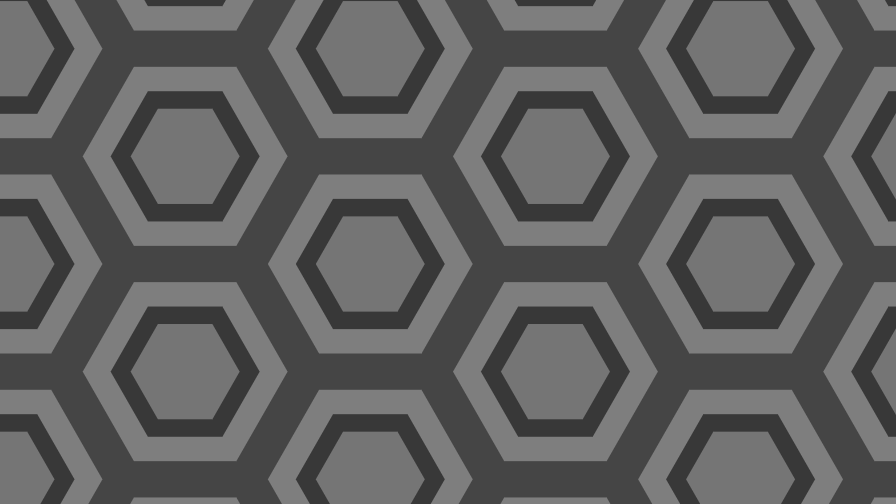
Give the GLSL for this pattern, as a Shadertoy shader.

```glsl
// Staggered grey hexagons, each with a pale band, a dark ring and a mid-grey core.
#define CELL vec2(0.7347, 0.4272)    // spacing of one column pair and one row
#define ORIGIN vec2(0.0, 0.0490)     // centre of the lowest left hexagon
#define BAND_RADIUS 0.1776           // centre to flat side
#define RING_RADIUS 0.1292
#define CORE_RADIUS 0.0945
#define X_STRETCH 1.009              // slight narrowing of the hexagons
#define GROUND_COLOR vec3(0.271)
#define BAND_COLOR vec3(0.494)
#define RING_COLOR vec3(0.218)
#define CORE_COLOR vec3(0.459)

// Distance from the centre, measured toward the sides of a flat-topped hexagon.
float hexRadius(vec2 p) {
    p = abs(p * vec2(X_STRETCH, 1.0));
    return max(p.y, dot(p, vec2(0.8660254, 0.5)));
}

// Offset from the nearest centre of a rectangular lattice.
vec2 repeatCell(vec2 p) {
    return (fract(p / CELL + 0.5) - 0.5) * CELL;
}

// Smoothed coverage of a hexagon with the given radius.
float fillHex(float r, float radius, float pixel) {
    return clamp((radius - r) / pixel + 0.5, 0.0, 1.0);
}

void mainImage(out vec4 fragColor, in vec2 fragCoord) {
    float pixel = 1.0 / iResolution.y;
    vec2 p = fragCoord * pixel - ORIGIN;

    // Two interleaved lattices form the staggered columns.
    float r = min(hexRadius(repeatCell(p)), hexRadius(repeatCell(p - 0.5 * CELL)));

    // Nested layers, from the outside in.
    vec3 color = GROUND_COLOR;
    color = mix(color, BAND_COLOR, fillHex(r, BAND_RADIUS, pixel));
    color = mix(color, RING_COLOR, fillHex(r, RING_RADIUS, pixel));
    color = mix(color, CORE_COLOR, fillHex(r, CORE_RADIUS, pixel));

    fragColor = vec4(color, 1.0);
}
```
